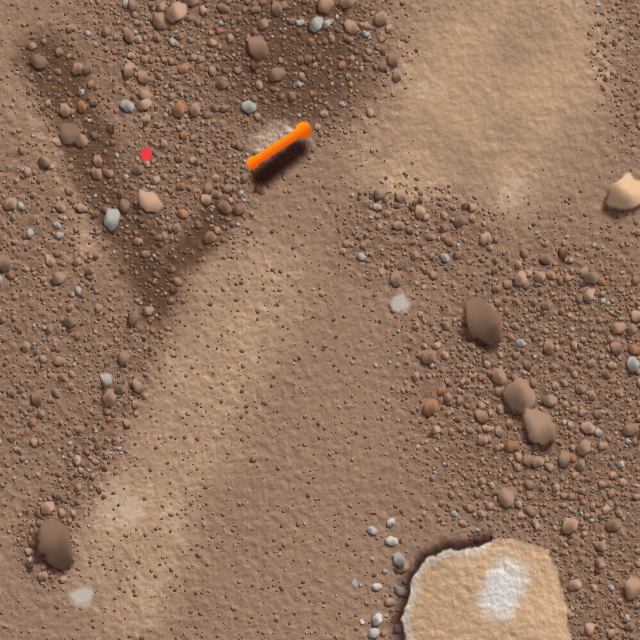
Write a Shadertoy shader that draws this texture.

```glsl
const vec3 SHADOW = vec3(.12, .05, .04), UMBER = vec3(.28, .19, .14);
const vec3 EARTH = vec3(.49, .38, .31), CLAY = vec3(.6, .48, .4);
const vec3 SAND = vec3(.72, .59, .47), CHALK = vec3(.78, .75, .72);
const vec2 SUN = vec2(.5, .866);

vec2 hash2(vec2 p) {
    vec3 q = fract(p.xyx * vec3(.1031, .103, .0973));
    q += dot(q, q.yzx + 33.33);
    return fract((q.xx + q.yz) * q.zy);
}

float gradientNoise(vec2 p) {
    vec2 i = floor(p), f = p - i, e = vec2(0, 1);
    vec2 u = f * f * (3. - 2. * f);
    float a = dot(hash2(i) * 2. - 1., f);
    float b = dot(hash2(i + e.yx) * 2. - 1., f - e.yx);
    float c = dot(hash2(i + e.xy) * 2. - 1., f - e.xy);
    float d = dot(hash2(i + 1.) * 2. - 1., f - 1.);
    return mix(mix(a, b, u.x), mix(c, d, u.x), u.y);
}

float fbm(vec2 p) {
    float sum = 0., gain = .6;
    for (int i = 0; i < 5; i++) {
        sum += gain * gradientNoise(p);
        p = mat2(1.6, 1.2, -1.2, 1.6) * p + 7.3;
        gain *= .55;
    }
    return sum;
}

float blob(vec2 p, float x, float y, float rx, float ry) {
    return 1. - smoothstep(.5, 1.25, length((p - vec2(x, y)) / vec2(rx, ry)));
}

float segment(vec2 p, vec2 a, vec2 b) {
    vec2 ab = b - a;
    return length(p - a - ab * clamp(dot(p - a, ab) / dot(ab, ab), 0., 1.));
}

float trench(vec2 p, vec2 a, vec2 b, float width) {
    return 1. - smoothstep(.2 * width, width, segment(p, a, b));
}

// Angular outline of unit radius
float stoneShape(vec2 v, float angle) {
    float c = cos(angle), s = sin(angle);
    v = mat2(c, s, -s, c) * v * vec2(.9, 1.25);
    float facets = max(abs(v.x), max(abs(dot(v, vec2(.5, .87))), abs(dot(v, vec2(.6, -.75)))));
    return mix(facets, length(v), .35) - 1.;
}

void drawStone(inout vec3 col, vec2 v, float radius, float angle, vec3 tint, float pixel) {
    v /= radius;
    float soft = pixel / radius + .06;
    float shade = 1. - smoothstep(-.25, .25, stoneShape(v + SUN * .42, angle));
    col = mix(col, SHADOW, shade * .68);
    float slope = dot(v, SUN) + .25 * sin(angle * 3. + v.x * 3.);
    vec3 body = tint * (.63 + .53 * smoothstep(-.9, .6, slope));
    col = mix(col, body, 1. - smoothstep(-soft, soft, stoneShape(v, angle)));
}

void scatterStones(inout vec3 col, vec2 p, float scale, float amount, vec3 tint, float pixel) {
    vec2 q = p * scale, cell = floor(q);
    q += .1 * vec2(gradientNoise(q * 4.), gradientNoise(q * 4. + 31.));
    for (int k = 0; k < 9; k++) {
        vec2 id = cell + vec2(k % 3 - 1, k / 3 - 1);
        vec2 place = hash2(id + scale), look = hash2(id + scale + 57.);
        float radius = mix(.17, .48, look.x * look.x) * smoothstep(0., .22, amount - look.y);
        if (radius < .03) continue;
        vec3 hue = tint * mix(.85, 1.16, place.x);
        hue = mix(hue, CHALK * .82, step(.94, fract(place.y * 17.)));
        hue = mix(hue, vec3(.62, .4, .26), .6 * step(.92, fract(place.x * 23.)));
        drawStone(col, q - id - .15 - .7 * place, radius, 6.283 * place.y, hue, pixel * scale);
    }
}

// Rubble heaps and furrows
float rubble(vec2 p, float furrow) {
    float r = max(.14, .95 * blob(p, .38, .94, .29, .2));
    r = max(r, .9 * blob(p, .3, .74, .13, .16));
    r = max(r, .95 * blob(p, .88, .38, .28, .28));
    r = max(r, .75 * blob(p, .65, .63, .15, .1));
    r = max(r, .85 * blob(p, .95, .1, .14, .25));
    r = max(r, .65 * blob(p, .03, .5, .19, .32));
    r = max(r, .6 * blob(p, 1., .94, .1, .2));
    return max(r, .88 * furrow) - .3 * blob(p, .78, .86, .19, .18);
}

void mainImage(out vec4 fragColor, in vec2 fragCoord) {
    vec2 p = fragCoord / iResolution.xy;
    float pixel = 1. / iResolution.y;
    vec2 w = p + .045 * vec2(fbm(p * 9.), fbm(p * 9. + 40.));
    vec2 bend = vec2(.25, .54);
    float upper = trench(w, vec2(.07, .91), bend, .08);
    float rough = rubble(w, max(upper, trench(w, bend, vec2(.07, .14), .08)));
    float broad = fbm(p * 7.), grain = fbm(p * 75.);
    float relief = grain - fbm((p + SUN * .004) * 75.);

    // Soil with sunlit relief
    float sandy = max(blob(w, .78, .88, .18, .2), blob(w, .65, .76, .12, .08));
    sandy = max(sandy, .65 * trench(w, vec2(.2, .1), vec2(.4, .55), .13));
    sandy = max(sandy, .5 * trench(w, vec2(.04, .92), vec2(.17, .62), .08));
    vec3 col = mix(CLAY, EARTH, clamp(rough * .9 - .1 + broad * .5, 0., 1.));
    col = mix(col, SAND, clamp(sandy * (.9 + broad * 1.6), 0., 1.));
    col *= 1. + relief * (.42 + .5 * rough) + .13 * broad;
    float gully = max(upper * upper, trench(w, bend, vec2(.34, .67), .04));
    gully = max(gully, .8 * blob(w, .46, .91, .13, .12));
    col = mix(col, UMBER, .6 * gully);
    col = mix(col, CHALK, .6 * smoothstep(.12, .4, broad + .4 * grain) * sandy);

    // Gravel, from dust to clods
    vec3 tint = mix(CLAY, EARTH, .45 * gully + .2);
    for (float k = 0.; k < 4.; k++)
        scatterStones(col, p, 125. * pow(.55, k), rough * (.8 - .07 * k) + .16 - .11 * k, tint * (1. + .03 * k), pixel);

    // Larger single rocks
    drawStone(col, w - vec2(.755, .5), .032, 1.2, EARTH, pixel);
    drawStone(col, w - vec2(.82, .37), .025, 1.7, CLAY, pixel);
    drawStone(col, w - vec2(.842, .325), .025, .8, CLAY, pixel);
    drawStone(col, w - vec2(.092, .155), .03, 1.1, EARTH, pixel);
    drawStone(col, w - vec2(.985, .7), .03, 2.3, SAND * 1.12, pixel);
    col = mix(col, CHALK, .8 * max(blob(w, .641, .522, .014, .014), blob(w, .125, .06, .018, .014)));

    // Pale shards beside a buried boulder
    scatterStones(col, p, 42., .75 * blob(w, .6, .09, .06, .11), CHALK * .88, pixel);
    vec2 b = w - vec2(.762, 0);
    b.x /= 1.25 - 1.9 * clamp(b.y, 0., .15);
    float edge = length(max(abs(b) - vec2(.045, .09), 0.)) - .06, left = step(b.x, 0.);
    col = mix(col, SHADOW, .75 * left * (1. - smoothstep(0., .025, edge)));
    vec3 face = mix(SAND, CHALK, max(blob(w, .79, .08, .04, .05), .8 * left * smoothstep(-.02, 0., edge)));
    face *= 1.04 + .5 * relief + .3 * broad;
    col = mix(col, face, 1. - smoothstep(-.003, .003, edge));

    // Orange bar on broken rock, and a red disc
    col = mix(col, CHALK * vec3(.92, .82, .75) * (1. + relief), .85 * blob(w, .43, .78, .05, .04));
    col = mix(col, SHADOW, .9 * trench(p, vec2(.408, .722), vec2(.465, .767), .026));
    vec2 tail = vec2(.395, .746), head = vec2(.474, .797);
    float bar = min(segment(p, tail, head) - .0075, min(length(p - head) - .013, length(p - tail) - .01));
    float lit = smoothstep(-.008, .008, dot(p - tail, vec2(-.54, .84)));
    col = mix(col, mix(vec3(.9, .33, .04), vec3(1, .58, .12), lit), 1. - smoothstep(-pixel, pixel, bar));
    float disc = length((p - vec2(.229, .759)) * vec2(1.2, 1)) - .0105;
    col = mix(col, vec3(.92, .25, .27), 1. - smoothstep(-pixel, pixel, disc));
    fragColor = vec4(clamp(col, 0., 1.), 1);
}
```
